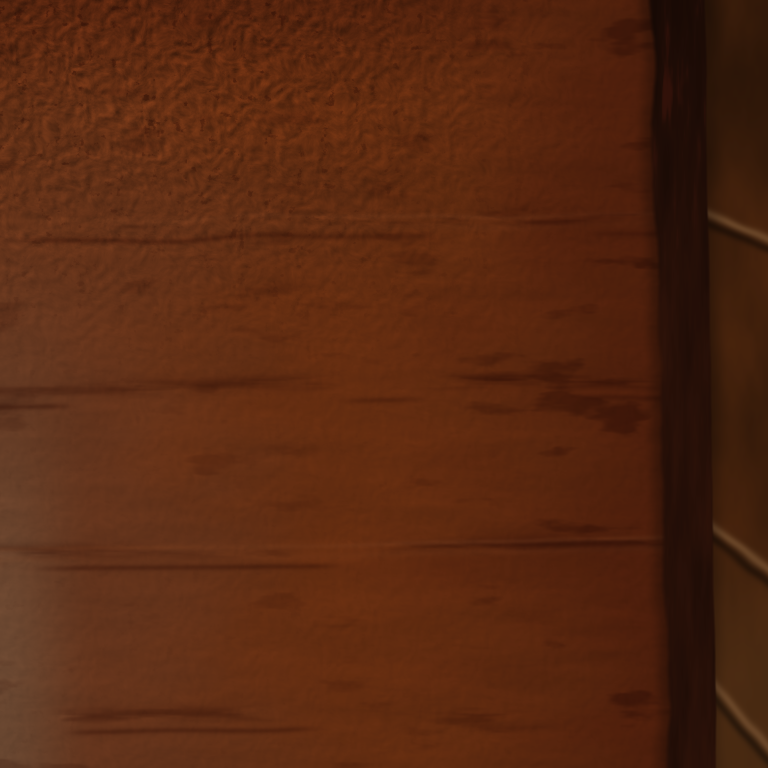
Write a WebGL 1 fragment shader that draws this texture.

```glsl
precision highp float;
uniform vec2 u_resolution;

const vec3 WOOD = vec3(0.385, 0.172, 0.062);
const vec3 RED_SHADE = vec3(0.305, 0.118, 0.045);
const vec3 DUSTY = vec3(0.392, 0.205, 0.112);
const vec3 PALE_HAZE = vec3(0.425, 0.285, 0.195);
const vec3 STREAK = vec3(0.20, 0.065, 0.025);
const vec3 RIDGE = vec3(0.46, 0.235, 0.115);
const vec3 POST = vec3(0.145, 0.058, 0.028);
const vec3 PANEL = vec3(0.255, 0.125, 0.045);
const vec3 GROUT = vec3(0.43, 0.29, 0.17);

float hash(vec2 p) {
  return fract(sin(dot(p, vec2(127.1, 311.7))) * 43758.5453);
}

float noise(vec2 p) {
  vec2 i = floor(p);
  vec2 f = fract(p);
  f = f * f * (3.0 - 2.0 * f);
  float low = mix(hash(i), hash(i + vec2(1.0, 0.0)), f.x);
  float high = mix(hash(i + vec2(0.0, 1.0)), hash(i + vec2(1.0, 1.0)), f.x);
  return mix(low, high, f.y);
}

float fbm(vec2 p) {
  float sum = 0.0;
  float weight = 0.5;
  for (int i = 0; i < 4; i++) {
    sum += weight * noise(p);
    p = p * 2.03 + 17.3;
    weight *= 0.5;
  }
  return sum / 0.9375;
}

// Soft line of the given half width around distance zero
float band(float d, float halfWidth) {
  return exp(-d * d / (halfWidth * halfWidth));
}

// Soft window between two positions
float span(float x, float from, float to, float soft) {
  return smoothstep(from - soft, from + soft, x) * (1.0 - smoothstep(to - soft, to + soft, x));
}

// Leathery relief: difference of two shifted noise samples
float relief(vec2 p) {
  vec2 q = p + 0.012 * vec2(noise(p * 40.0), noise(p * 40.0 + 9.0));
  vec2 shift = vec2(0.0025, -0.0025);
  return fbm((q + shift) * 110.0) - fbm((q - shift) * 110.0);
}

// Horizontal board joints, alternating dark streaks and lit ridges
vec3 addSeams(vec3 color, vec2 p) {
  for (int i = 0; i < 4; i++) {
    float id = float(i);
    float lit = mod(id, 2.0);
    float wobble = 0.008 * (noise(vec2(p.x * 9.0, id * 7.0)) - 0.5);
    float d = p.y - (0.075 + 0.213 * id) - wobble - 0.012 * (p.x - 0.5);
    float patches = smoothstep(0.42, 0.72, fbm(vec2(p.x * 7.0 + id * 5.3, p.y * 45.0)));
    float rightward = smoothstep(0.45, 0.75, p.x);
    float dark = band(d, 0.009) * patches * (0.45 + 0.35 * rightward);
    dark += band(d + 0.022, 0.004) * 0.4 * smoothstep(0.35, 0.65, noise(vec2(p.x * 6.0, id + 3.0)));
    float ridge = band(d - 0.004, 0.0035) + 0.5 * band(d + 0.009, 0.005);
    ridge *= lit * (0.2 + 0.5 * noise(vec2(p.x * 5.0 + id, 2.0)));
    color = mix(color, STREAK, clamp(dark, 0.0, 0.8));
    color = mix(color, RIDGE, ridge * 0.55);
  }
  return color;
}

vec3 wall(vec2 p) {
  float clouds = fbm(p * vec2(4.0, 7.0));
  float brushed = fbm(p * vec2(9.0, 55.0) + 4.0);
  float topLeft = smoothstep(0.45, 1.0, p.y) * (1.0 - smoothstep(0.3, 0.85, p.x));
  vec3 color = WOOD;
  color = mix(color, DUSTY, (1.0 - smoothstep(0.05, 0.5, p.x + 0.3 * (clouds - 0.5))) * (1.0 - 0.7 * topLeft));
  float shade = smoothstep(0.5, 0.86, p.x + 0.3 * (clouds - 0.5));
  color = mix(color, RED_SHADE, max(shade, 0.75 * smoothstep(0.83, 1.05, p.y)));
  float haze = (1.0 - smoothstep(0.0, 0.13, p.x)) * (1.0 - smoothstep(0.1, 0.75, p.y));
  color = mix(color, PALE_HAZE, haze);
  color *= 1.0 + 0.13 * (clouds - 0.5) + 0.12 * (brushed - 0.5);
  color = addSeams(color, p);

  // Scattered stains and dark scuffs, denser toward the post
  float scuff = smoothstep(0.64, 0.8, fbm(p * vec2(11.0, 32.0) + 21.0));
  color = mix(color, STREAK, scuff * (0.2 + 0.4 * smoothstep(0.5, 0.85, p.x)));

  // Grain is strongest on the upper left
  float bumps = relief(p);
  color *= 1.0 + bumps * (0.08 + 0.55 * topLeft);
  float pits = smoothstep(0.66, 0.82, fbm(p * 95.0 + 31.0));
  return mix(color, STREAK, pits * (0.05 + 0.5 * topLeft));
}

vec3 sidePanel(vec2 p) {
  float x = p.x - 0.92;
  float clouds = fbm(p * vec2(22.0, 9.0));
  vec3 color = PANEL * (0.78 + 0.44 * clouds);
  color = mix(color, vec3(0.31, 0.19, 0.085), 0.6 * (1.0 - smoothstep(0.1, 0.35, p.y)));
  color *= 1.0 - 0.22 * smoothstep(0.7, 0.8, p.y);
  // Slanted joints grow steeper toward the bottom
  for (int i = 0; i < 3; i++) {
    float id = float(i);
    float height = 0.722 - 0.5 * id + 0.1 * id * id;
    float slope = 0.42 + 0.38 * id;
    float d = (p.y - height + slope * x) / sqrt(1.0 + slope * slope);
    d += 0.004 * (noise(p * 35.0) - 0.5);
    color = mix(color, GROUT, 0.85 * band(d, 0.006));
    color *= 1.0 - 0.4 * band(d + 0.012, 0.006);
  }
  return color * (0.75 + 0.25 * smoothstep(0.0, 0.03, x));
}

vec3 post(vec2 p) {
  float fibres = fbm(p * vec2(75.0, 9.0));
  float upper = smoothstep(0.55, 1.0, p.y);
  vec3 color = POST * (0.7 + 0.6 * fibres) * (1.0 - 0.25 * upper);
  return color + vec3(0.07, 0.015, 0.01) * upper * smoothstep(0.55, 0.75, fibres);
}

void main() {
  vec2 p = gl_FragCoord.xy / u_resolution;
  float ragged = 0.014 * (fbm(vec2(p.y * 12.0, 3.0)) - 0.5);
  float leftEdge = 0.872 - 0.024 * p.y + ragged;
  float rightEdge = 0.933 - 0.015 * p.y + 0.25 * ragged;

  vec3 color = wall(p);
  color *= 1.0 - 0.28 * span(p.x, leftEdge - 0.012, leftEdge + 0.02, 0.012);
  color = mix(color, post(p), smoothstep(leftEdge - 0.004, leftEdge + 0.004, p.x));
  color = mix(color, sidePanel(p), smoothstep(rightEdge - 0.002, rightEdge + 0.002, p.x));
  gl_FragColor = vec4(color, 1.0);
}
```
